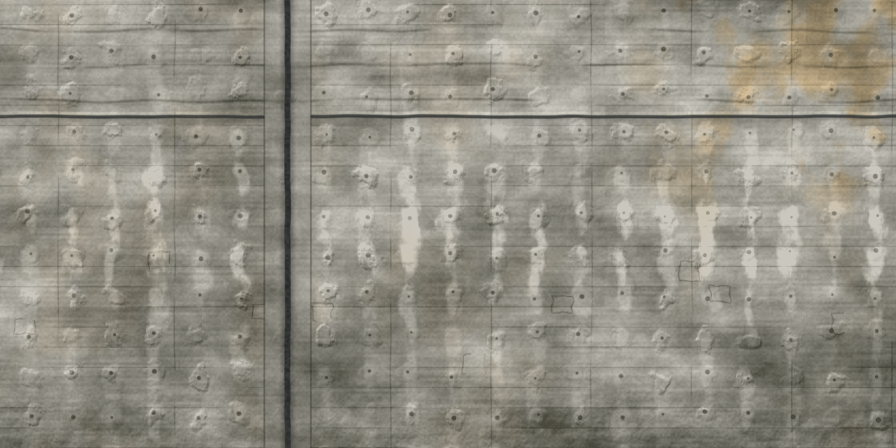
A Shadertoy shader for this texture:

```glsl
// Weathered board-formed concrete wall with tie holes, lime streaks, a ledge and a dark expansion joint.
// Lengths are in canvas heights.
#define HOLE_STEP vec2(0.0945, 0.09)
#define HOLE_START vec2(0.065, 0.072)
#define JOINT_X 0.642
#define JOINT_HALF 0.0065
#define STRIP_HALF 0.052
#define LEDGE_Y 0.74
#define BOARD 0.045
#define CHIPS 9
#define DARK vec3(0.41, 0.405, 0.365)
#define LIGHT vec3(0.75, 0.74, 0.705)
#define JOINT_COLOR vec3(0.19, 0.20, 0.195)

float hash(vec2 p) {
    return fract(sin(dot(p, vec2(127.1, 311.7))) * 43758.5453);
}

float noise(vec2 p) {
    vec2 i = floor(p), f = fract(p);
    f = f * f * (3.0 - 2.0 * f);
    return mix(mix(hash(i), hash(i + vec2(1, 0)), f.x),
               mix(hash(i + vec2(0, 1)), hash(i + 1.0), f.x), f.y);
}

float fbm(vec2 p) {
    float sum = 0.0, amp = 0.52;
    for (int i = 0; i < 5; i++) {
        sum += amp * noise(p);
        p = mat2(1.6, 1.2, -1.2, 1.6) * p + 7.3;
        amp *= 0.5;
    }
    return sum;
}

float stroke(float d, float halfWidth) {
    float aa = 1.0 / iResolution.y;
    return 1.0 - smoothstep(halfWidth - aa, halfWidth + aa, abs(d));
}

vec2 holeId(vec2 p) { return floor((p - HOLE_START) / HOLE_STEP + 0.5); }

// Offset from a tie hole, with a little placing error
vec2 fromHole(vec2 p, vec2 id) {
    vec2 jitter = vec2(hash(id + 3.1), hash(id + 8.7)) - 0.5;
    return p - HOLE_START - id * HOLE_STEP - jitter * vec2(0.012, 0.02);
}

// Surface height: grit, torn plaster round the holes, board ridges in the top band
float relief(vec2 p) {
    vec2 id = holeId(p);
    float grit = fbm(p * 42.0);
    float rough = 0.3 + 0.5 * smoothstep(0.2, 0.02, p.y);
    float lump = smoothstep(0.026, 0.008, length(fromHole(p, id)) + (grit - 0.5) * 0.045);
    float ridgeY = fract((p.y + 0.012 * noise(p * vec2(9, 3))) / 0.078);
    float ridge = smoothstep(0.0, 0.1, ridgeY) * smoothstep(0.7, 0.1, ridgeY);
    ridge *= step(LEDGE_Y, p.y) * smoothstep(0.35, 0.65, noise(p * vec2(8, 13)));
    return grit * rough + lump * (0.15 + 0.6 * hash(id + 5.0)) + 0.45 * ridge;
}

// Pale lime blooms around each hole, running down below it
float lime(vec2 p) {
    float wear = fbm(p * vec2(38, 22)) - 0.5, amount = 0.0;
    for (int j = 0; j < 2; j++) {
        vec2 id = holeId(p) + vec2(0, j), q = fromHole(p, id);
        float h = hash(id + 17.0);
        float reach = q.y > 0.0 ? 0.025 : mix(0.03, 0.11, h);
        float d = length(q / vec2(0.012 + 0.011 * hash(id + 2.0), reach)) + wear * 2.4;
        float row = 0.35 + 0.65 * exp(-0.45 * pow(id.y - 4.6, 2.0));
        float column = 0.45 + 0.75 * hash(vec2(id.x, 41.0));
        amount = max(amount, row * column * smoothstep(1.25, 0.35, d));
    }
    return amount * (p.y > LEDGE_Y ? 0.6 : 1.0);
}

void mainImage(out vec4 fragColor, in vec2 fragCoord) {
    vec2 p = fragCoord / iResolution.y;
    float fromJoint = p.x - JOINT_X;
    float wall = smoothstep(STRIP_HALF - 0.003, STRIP_HALF + 0.003, abs(fromJoint));
    float blotch = fbm(p * vec2(4, 6) + 2.0), patches = fbm(p * vec2(13, 17));
    float grain = noise(p * vec2(7, 170)), speck = noise(p * 210.0);

    // Broad tone: stained blotches, board grain, grime toward the ground
    float boardRow = floor(p.y / BOARD);
    float tone = 0.48 + (blotch - 0.5) * 1.1 + (patches - 0.5) * 0.8;
    tone += (grain - 0.5) * 0.2 + (speck - 0.5) * 0.16;
    tone += (hash(vec2(boardRow, floor(p.x / 0.45))) - 0.5) * 0.13 * wall;
    tone += 0.12 * smoothstep(0.7, 0.1, p.x) * smoothstep(0.2, 0.5, p.y);
    tone -= 0.28 * smoothstep(0.3, 0.0, p.y);
    tone += 0.62 * lime(p) * wall;

    // Light from above on the relief
    tone += (relief(p) - relief(p + vec2(-0.002, 0.004))) * 1.25 * mix(0.4, 1.0, wall);

    // Board lines and panel seams, partly worn away
    float boardLine = stroke((fract(p.y / BOARD + 0.5) - 0.5) * BOARD, 0.0013);
    tone -= 0.3 * boardLine * wall * smoothstep(0.4, 0.7, noise(p * vec2(5, 20) + 9.0));
    vec2 seam = fromJoint < 0.0 ? vec2(0.13, 0.26) : vec2(0.872, 0.224);
    float seamX = (fract((p.x - seam.x) / seam.y + 0.5) - 0.5) * seam.y;
    seamX += 0.004 * (noise(p * vec2(3, 12)) - 0.5);
    tone -= 0.32 * stroke(seamX, 0.0014) * wall * smoothstep(0.2, 0.6, noise(p * vec2(2, 14)));

    // Rectangular chipped repairs
    for (int i = 0; i < CHIPS; i++) {
        float k = float(i);
        vec2 c = vec2((k + hash(vec2(k, 1.0))) * 2.0 / float(CHIPS), 0.16 + 0.26 * hash(vec2(k, 6.0)));
        vec2 b = abs(p - c) - vec2(0.022, 0.014 + 0.016 * hash(vec2(k, 9.0)));
        float d = max(b.x, b.y) + (noise(p * 70.0) - 0.5) * 0.009;
        tone -= wall * (0.38 * stroke(d, 0.0016) * step(0.35, noise(p * 30.0)) - 0.08 * step(d, 0.0));
    }

    // Tie holes
    vec2 id = holeId(p);
    float hole = stroke(length(fromHole(p, id)), 0.0025 + 0.003 * hash(id + 1.0));
    tone -= 0.75 * hole * wall * step(0.25, hash(id + 11.0));

    vec3 color = mix(DARK, LIGHT, clamp(tone, -0.35, 1.12));

    // Rust, strongest at the upper right below the ledge
    float rust = smoothstep(0.5, 0.72, fbm(p * vec2(9, 7) + 31.0));
    rust *= 0.2 + 0.8 * smoothstep(1.35, 1.7, p.x) * smoothstep(0.5, 0.64, p.y);
    color *= mix(vec3(1), vec3(1.04, 0.94, 0.78), rust * wall);

    // Ledge with its soft shadow, broken by the strip at the joint
    float below = LEDGE_Y + 0.003 * (noise(vec2(p.x * 18.0, 4.0)) - 0.5) - p.y;
    color *= 1.0 - 0.2 * wall * step(0.0, below) * exp(-below * 70.0);
    color = mix(color, JOINT_COLOR, 0.8 * wall * stroke(below, 0.0035));
    color *= 1.0 + 0.12 * wall * stroke(below + 0.008, 0.003);

    // Strip edges and the dark expansion joint
    color *= 1.0 - 0.3 * stroke(abs(fromJoint) - STRIP_HALF, 0.0018);
    color *= 1.0 - 0.22 * smoothstep(0.022, 0.006, abs(fromJoint));
    float joint = stroke(fromJoint + 0.002 * (noise(vec2(p.y * 25.0, 2.0)) - 0.5), JOINT_HALF);
    color = mix(color, JOINT_COLOR * (0.8 + 0.4 * speck), joint);
    fragColor = vec4(color, 1.0);
}
```
